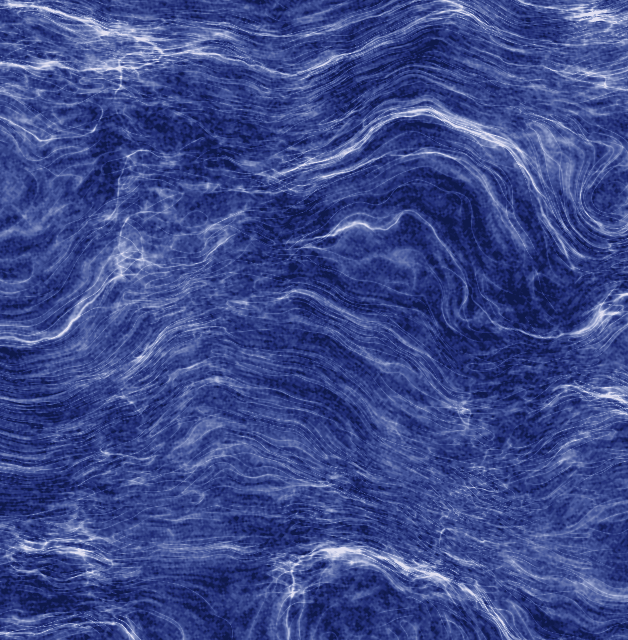
This texture is drawn by a WebGL 1 fragment shader. Its source:

```glsl
precision highp float;

uniform vec2 u_resolution;

#define SWELL 0.13          // size of the large bends in the flow
#define RIPPLE 0.034        // size of the small bends
#define FIBRE_SCALE vec2(13.0, 80.0)
#define VEIN_SCALE vec2(1.7, 7.5)
#define VEIN_WIDTH 0.0019
#define BUNDLE_WIDTH 0.019
#define MOTTLE 0.40         // contrast of the cloudy ground
#define GRAIN 0.33          // contrast of the fine nap
#define FIBRE_LIGHT 0.34
#define VEIN_LIGHT 0.42
#define BASE_TONE 0.190

float hash(vec2 p) {
  return fract(sin(dot(p, vec2(127.1, 311.7))) * 43758.5453);
}

float noise(vec2 p) {
  vec2 i = floor(p);
  vec2 f = fract(p);
  f = f * f * f * (f * (f * 6.0 - 15.0) + 10.0);
  float low = mix(hash(i), hash(i + vec2(1.0, 0.0)), f.x);
  float high = mix(hash(i + vec2(0.0, 1.0)), hash(i + vec2(1.0, 1.0)), f.x);
  return mix(low, high, f.y);
}

vec2 turn(vec2 p) {
  return mat2(0.8, 0.6, -0.6, 0.8) * p;
}

float fbm(vec2 p) {
  float sum = 0.0;
  float weight = 0.5;
  for (int i = 0; i < 5; i++) {
    sum += weight * noise(p);
    p = turn(p) * 2.03 + 7.3;
    weight *= 0.6;
  }
  return sum / 1.153;
}

vec2 noisePair(vec2 p) {
  return vec2(noise(p), noise(p + 41.7)) * 2.0 - 1.0;
}

// Bends the plane so that horizontal strands become rolling waves.
vec2 flow(vec2 p) {
  vec2 q = p + SWELL * noisePair(turn(p) * 3.0 + 3.1);
  q += RIPPLE * noisePair(turn(turn(p)) * 7.5 + 11.0);
  return q + 0.007 * noisePair(p * 24.0);
}

// Thin bright lines along the middle level of a stretched noise.
float strands(vec2 q, vec2 scale, float sharpness) {
  float ridge = 1.0 - abs(2.0 * noise(q * scale) - 1.0);
  return pow(ridge, sharpness);
}

float veinField(vec2 p, vec2 scale, float seed) {
  return noise(flow(p) * scale + seed) - 0.5;
}

// Approximate distance to the nearest vein.
float veinDistance(vec2 p, vec2 scale, float seed) {
  vec2 e = vec2(0.002, 0.0);
  float f = veinField(p, scale, seed);
  vec2 slope = vec2(veinField(p + e.xy, scale, seed) - f,
                    veinField(p + e.yx, scale, seed) - f) / e.x;
  return abs(f) / max(length(slope), 1.5);
}

float rise(float a, float b, float x) {
  return clamp((x - a) / (b - a), 0.0, 1.0);
}

vec3 inkRamp(float tone) {
  vec3 c = mix(vec3(0.06, 0.10, 0.30), vec3(0.13, 0.18, 0.47), rise(0.08, 0.18, tone));
  c = mix(c, vec3(0.19, 0.25, 0.52), rise(0.18, 0.25, tone));
  c = mix(c, vec3(0.27, 0.34, 0.61), rise(0.25, 0.34, tone));
  c = mix(c, vec3(0.40, 0.46, 0.68), rise(0.34, 0.46, tone));
  c = mix(c, vec3(0.60, 0.65, 0.82), rise(0.46, 0.65, tone));
  return mix(c, vec3(0.88, 0.88, 0.95), rise(0.65, 0.95, tone));
}

void main() {
  vec2 p = gl_FragCoord.xy / u_resolution.y;
  vec2 q = flow(p);

  // Cloudy ground with a crisp directional nap
  float tone = BASE_TONE + MOTTLE * (fbm(p * 4.0 + q * 2.5) - 0.5);
  float nap = 0.5 * noise(q * vec2(80.0, 230.0)) + 0.5 * noise(turn(p) * 290.0);
  tone += GRAIN * (nap - 0.5);

  // Veins from broad to hair-thin, each with its bundle and frayed core
  vec2 rough = p + 0.0022 * noisePair(p * 75.0);
  float bundle = 0.0;
  float core = 0.0;
  for (int i = 0; i < 3; i++) {
    float k = float(i);
    float size = 1.0 + 0.65 * k;
    float gap = veinDistance(rough, VEIN_SCALE * size, 5.0 + 18.0 * k);
    float mask = noise(q * vec2(3.0, 5.0) * size + 17.0 + 9.0 * k);
    mask = smoothstep(0.30 + 0.10 * k, 0.62 + 0.08 * k, mask);
    float width = VEIN_WIDTH * (1.0 - 0.16 * k);
    bundle += mask / size * exp(-gap * size / BUNDLE_WIDTH);
    core += mask * (1.0 - 0.15 * k) * exp(-gap * gap / (width * width));
  }
  float fray = 0.25 + 0.95 * noise(q * vec2(40.0, 200.0) + 8.0);
  tone += VEIN_LIGHT * core * fray + 0.03 * bundle;

  // Short loose fibres in layers that cross at slight angles
  float fibres = 0.0;
  for (int i = 0; i < 5; i++) {
    float k = float(i);
    float tilt = (k - 2.0) * 0.13;
    vec2 layer = q + vec2(k * 3.7 - tilt * q.y, tilt * q.x + k * 1.9);
    layer += 0.012 * noisePair(p * 13.0 + k * 13.0);
    float cover = smoothstep(0.46, 0.72, noise(layer * vec2(13.0, 34.0) + 50.0));
    float hair = strands(layer, FIBRE_SCALE * (1.0 + 0.13 * k), 7.0);
    fibres += hair * (0.55 * cover + 0.65 * bundle);
  }
  tone += FIBRE_LIGHT * fibres;

  gl_FragColor = vec4(inkRamp(tone), 1.0);
}
```
